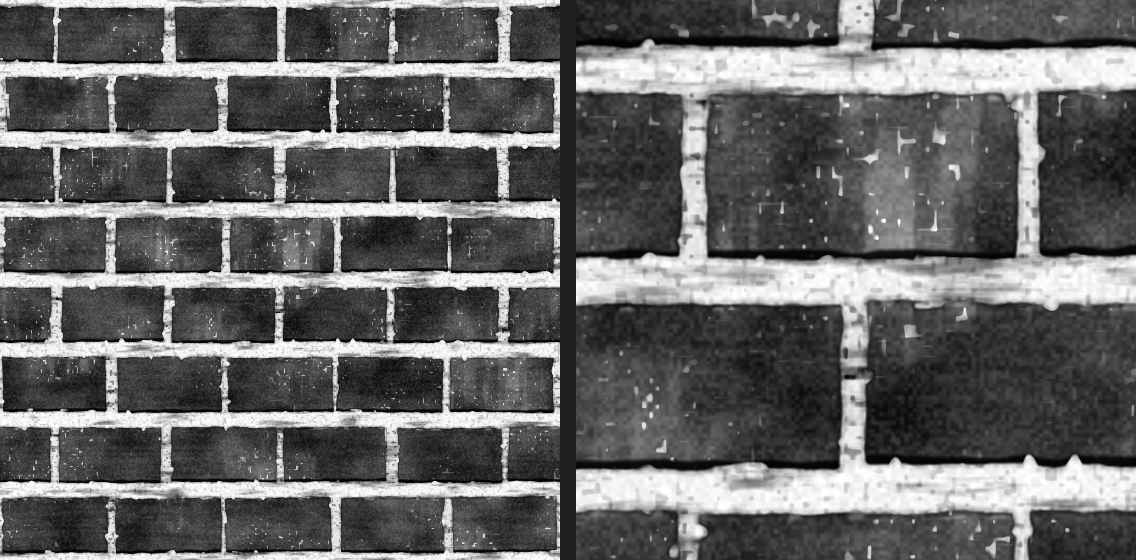
Left, the full canvas; right, a detail of the centre.
Reproduce this texture procedurally as a three.js fragment shader.

```glsl
varying vec2 vUv;

float hash(vec2 p) {
  vec3 q = fract(p.xyx * vec3(0.1031, 0.1030, 0.0973));
  q += dot(q, q.yzx + 33.33);
  return fract((q.x + q.y) * q.z);
}

// Value noise that wraps at the canvas borders
float noise(vec2 uv, vec2 cells) {
  vec2 p = uv * cells;
  vec2 f = fract(p);
  vec2 a = mod(floor(p), cells);
  vec2 b = mod(a + 1.0, cells);
  f = f * f * (3.0 - 2.0 * f);
  return mix(mix(hash(a), hash(vec2(b.x, a.y)), f.x),
             mix(hash(vec2(a.x, b.y)), hash(b), f.x), f.y);
}

float fbm(vec2 uv, vec2 cells) {
  float sum = 0.0;
  float weight = 0.53;
  for (int i = 0; i < 4; i++) {
    sum += weight * noise(uv, cells);
    cells *= 2.0;
    weight *= 0.5;
  }
  return sum;
}

float roundedBox(vec2 p, vec2 halfSize, float radius) {
  vec2 q = abs(p) - halfSize + radius;
  return length(max(q, 0.0)) + min(max(q.x, q.y), 0.0) - radius;
}

float brickShade(vec2 uv, vec2 p, vec2 halfSize, vec2 id, float d) {
  float tone = hash(id + 41.0);
  float worn = hash(id + 67.0);
  float cloud = fbm(uv, vec2(17.0, 19.0));
  float grain = noise(uv, vec2(400.0)) - 0.5;
  float shade = 0.165 + 0.07 * tone + 0.34 * (cloud - 0.46) + 0.13 * grain;

  // Kiln lines across and pale stains running down
  shade += 0.06 * (noise(uv, vec2(14.0, 210.0)) - 0.5);
  float stain = smoothstep(0.45, 0.85, noise(uv, vec2(130.0, 13.0)));
  float patches = smoothstep(0.42, 0.72, fbm(uv + 0.31, vec2(13.0, 15.0)));
  shade += worn * patches * (0.09 + 0.16 * stain);

  // Mortar flecks and fine scratches
  float fleck = smoothstep(0.82, 0.95, noise(uv + 0.17, vec2(230.0, 190.0)));
  float scratch = smoothstep(0.9, 0.98, noise(uv, vec2(70.0, 330.0)));
  shade += fleck * (0.06 + 0.45 * patches) + 0.12 * scratch * worn;

  // Chipped top arris, dark rim and deep shadow at the foot
  float top = smoothstep(0.006, 0.001, halfSize.y - p.y);
  shade += 0.3 * top * smoothstep(0.55, 0.85, noise(uv, vec2(110.0, 160.0)));
  shade *= 1.0 - 0.4 * smoothstep(-0.004, 0.0, d);
  float foot = p.y + halfSize.y + 0.003 * (noise(uv, vec2(60.0, 8.0)) - 0.5);
  return max(shade, 0.05) * mix(0.12, 1.0, smoothstep(0.003, 0.0065, foot));
}

float mortarShade(vec2 uv, vec2 p, vec2 halfSize, float d) {
  float grain = noise(uv, vec2(360.0));
  float smear = fbm(uv, vec2(16.0, 90.0));
  float shade = 1.01 - 0.1 * grain - 0.5 * smoothstep(0.48, 0.85, smear);

  // Sandy pits, more frequent in the upright joints
  float upright = smoothstep(0.0, 0.003, abs(p.x) - halfSize.x)
                * smoothstep(0.003, -0.003, abs(p.y) - halfSize.y);
  float pits = smoothstep(0.62, 0.92, noise(uv + 0.23, vec2(250.0)));
  shade -= pits * (0.16 + 0.2 * upright) + 0.06 * upright;

  // Soft contact shade beside the bricks
  return shade - 0.3 * smoothstep(0.0045, 0.0, d) * (0.4 + 0.6 * grain);
}

void main() {
  vec2 uv = vUv;

  // Running bond: five bricks across, eight courses
  vec2 grid = uv * vec2(5.0, 8.0);
  float course = floor(grid.y);
  grid.x += 0.5 * mod(course, 2.0);
  vec2 id = vec2(mod(floor(grid.x), 5.0), course);
  vec2 p = (fract(grid) - 0.5) / vec2(5.0, 8.0);

  // Uneven placing, tilt and size
  p -= (vec2(hash(id + 3.0), hash(id + 11.0)) - 0.5) * vec2(0.009, 0.003);
  p += p.yx * (vec2(hash(id + 19.0), hash(id + 23.0)) - 0.5) * vec2(0.06, 0.026);
  vec2 halfSize = vec2(0.0955, 0.0494)
                - vec2(hash(id + 29.0), hash(id + 37.0)) * vec2(0.005, 0.001);

  // Ragged outline
  float d = roundedBox(p, halfSize, 0.0025);
  d += 0.0045 * (fbm(uv, vec2(55.0)) - 0.5);
  d += 0.006 * smoothstep(0.72, 1.0, noise(uv + 0.41, vec2(75.0)));

  float brick = brickShade(uv, p, halfSize, id, d);
  float mortar = mortarShade(uv, p, halfSize, d);
  float shade = mix(mortar, brick, smoothstep(0.0012, -0.0012, d));
  gl_FragColor = vec4(vec3(clamp(shade, 0.0, 1.0)), 1.0);
}
```
